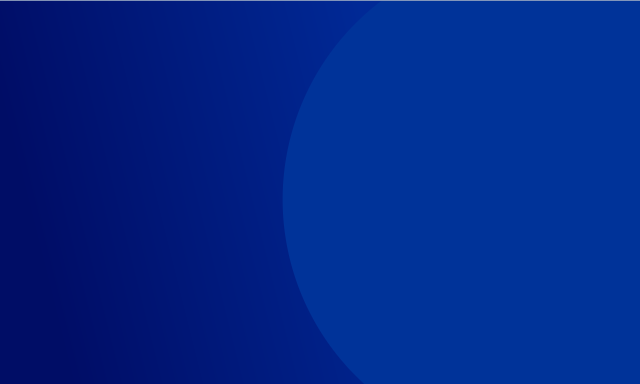
Write a WebGL 2 fragment shader that draws this background.

```glsl
#version 300 es
precision highp float;

uniform vec2 u_resolution;
out vec4 fragColor;

float circleDistance(vec2 p, vec2 center, float radius) {
    return length(p - center) - radius;
}

void main() {
    // Canvas units: height is 1, origin at the lower left
    vec2 p = gl_FragCoord.xy / u_resolution.y;
    float pixel = 1.0 / u_resolution.y;

    // Tilted gradient, darkest toward the lower left
    float ramp = clamp(p.x + 0.25 * p.y - 0.185, 0.0, 1.0);
    vec3 color = mix(vec3(0.0, 0.05, 0.4), vec3(0.0, 0.161, 0.588), ramp);

    // Large disc running off the right side
    float disc = circleDistance(p, vec2(1.385, 0.4805), 0.649);
    float discCover = clamp(0.5 - disc / pixel, 0.0, 1.0);
    color = mix(color, vec3(0.0, 0.2, 0.6), discCover);

    // Pale hairline along the top edge
    float lineCover = clamp(0.5 + (p.y - 0.9978) / pixel, 0.0, 1.0);
    color = mix(color, vec3(0.6, 0.66, 0.76), lineCover);

    fragColor = vec4(color, 1.0);
}
```
